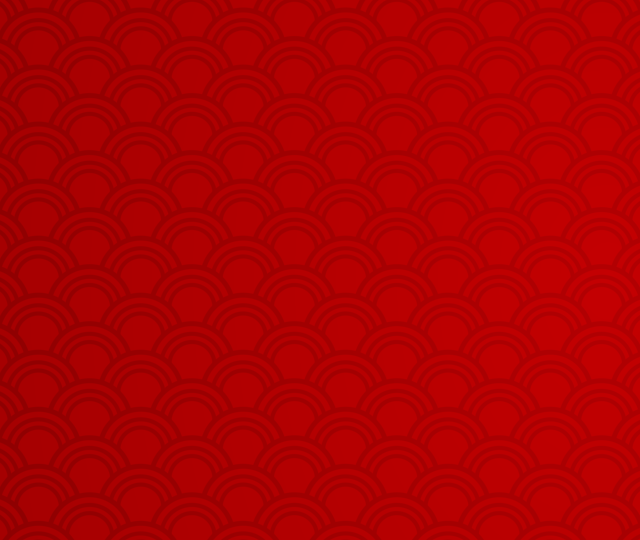
Write a Shadertoy shader that draws this pattern.

```glsl
const float COLUMNS = 6.25;           // scales across the canvas
const float ROW_STEP = 0.2785;        // row spacing, in column widths
const float SCALE_RADIUS = 0.423;
const vec2 FIRST_CENTER = vec2(0.375, 0.321);

const vec3 FIELD_DIM = vec3(0.645, 0.0, 0.004);
const vec3 FIELD_LIT = vec3(0.768, 0.0, 0.006);
const vec3 LINE_DIM = vec3(0.555, 0.0, 0.002);
const vec3 LINE_LIT = vec3(0.700, 0.0, 0.008);

float disc(float dist, float radius, float soft) {
    return 1.0 - smoothstep(radius - soft, radius + soft, dist);
}

float ring(float dist, float inner, float outer, float soft) {
    return disc(dist, outer, soft) - disc(dist, inner, soft);
}

// Three concentric lines around a plain core
float scaleLines(float dist, float soft) {
    return ring(dist, 0.375, SCALE_RADIUS + 2.0 * soft, soft)
         + ring(dist, 0.280, 0.320, soft)
         + ring(dist, 0.200, 0.240, soft);
}

// Distance to the nearest scale center in a staggered row
float rowDistance(vec2 p, float row) {
    float x = p.x - 0.5 * mod(row, 2.0);
    return length(vec2(fract(x + 0.5) - 0.5, p.y - row * ROW_STEP));
}

// Overlapping rows, painted from the back (top) to the front (bottom)
float waveLines(vec2 p, float soft) {
    float nearestRow = floor(p.y / ROW_STEP + 0.5);
    float lines = 0.0;
    for (int i = 2; i >= -2; i--) {
        float dist = rowDistance(p, nearestRow + float(i));
        lines = mix(lines, scaleLines(dist, soft), disc(dist, SCALE_RADIUS, soft));
    }
    return lines;
}

// Broad glow from the right edge
float glow(vec2 uv, vec2 center) {
    return clamp(1.0 - length((uv - center) * vec2(1.0, 0.6)), 0.0, 1.0);
}

void mainImage(out vec4 fragColor, in vec2 fragCoord) {
    vec2 uv = fragCoord / iResolution.xy;
    vec2 p = fragCoord / iResolution.x * COLUMNS - FIRST_CENTER;
    float soft = max(0.75 * COLUMNS / iResolution.x, 0.008);

    float light = glow(uv, vec2(0.95, 0.48));
    vec3 field = mix(FIELD_DIM, FIELD_LIT, light);
    vec3 line = mix(LINE_DIM, LINE_LIT, light);
    fragColor = vec4(mix(field, line, waveLines(p, soft)), 1.0);
}
```
